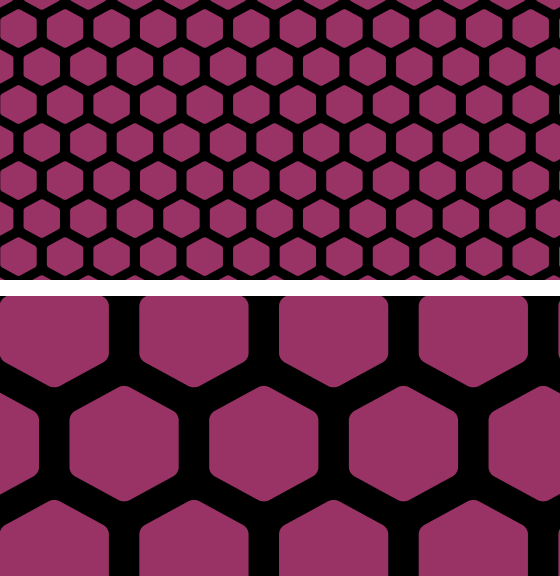
Top, the full canvas; bottom, a detail of the centre.
Give the GLSL for this pattern, as a Shadertoy shader.

```glsl
// Honeycomb of plum hexagons with softened corners, parted by wide black gaps.

const vec3 PLUM = vec3(0.6, 0.2, 0.4);
const vec3 GAP_COLOR = vec3(0.0);

const float PITCH = 0.1663;                // column spacing, in canvas heights
const float SQUASH = 0.9428;               // vertical flattening of the lattice
const vec2 ANCHOR = vec2(0.9807, 0.4909);  // centre of one cell
const float APOTHEM = 0.391;               // half cell width, in pitches
const float CORNER_RADIUS = 0.085;
const float SQRT3 = 1.7320508;

// Offset from the nearest centre of a hexagonal lattice with unit column spacing
vec2 hexCellOffset(vec2 p) {
    vec2 period = vec2(1.0, SQRT3);
    vec2 a = mod(p + 0.5 * period, period) - 0.5 * period;
    vec2 b = mod(p, period) - 0.5 * period;
    return dot(a, a) < dot(b, b) ? a : b;
}

// Signed distance to a hexagon with its points up and down
float hexagonDistance(vec2 p, float apothem) {
    vec2 normal = vec2(0.5, -0.5 * SQRT3);
    p = abs(p);
    p -= 2.0 * min(dot(normal, p), 0.0) * normal * vec2(-1.0, -1.0) * -1.0;
    float halfSide = apothem / SQRT3;
    p -= vec2(apothem, clamp(p.y, -halfSide, halfSide));
    return length(p) * sign(p.x);
}

float roundedHexagon(vec2 p, float apothem, float radius) {
    return hexagonDistance(p, apothem - radius) - radius;
}

// Coverage of a shape, smoothed over one pixel
float coverage(float dist, float pixel) {
    return clamp(0.5 - dist / pixel, 0.0, 1.0);
}

void mainImage(out vec4 fragColor, in vec2 fragCoord) {
    // Canvas heights to lattice units
    vec2 p = (fragCoord / iResolution.y - ANCHOR) / (PITCH * vec2(1.0, SQUASH));
    float pixel = 1.0 / (iResolution.y * PITCH);

    float dist = roundedHexagon(hexCellOffset(p), APOTHEM, CORNER_RADIUS);
    fragColor = vec4(mix(GAP_COLOR, PLUM, coverage(dist, pixel)), 1.0);
}
```
